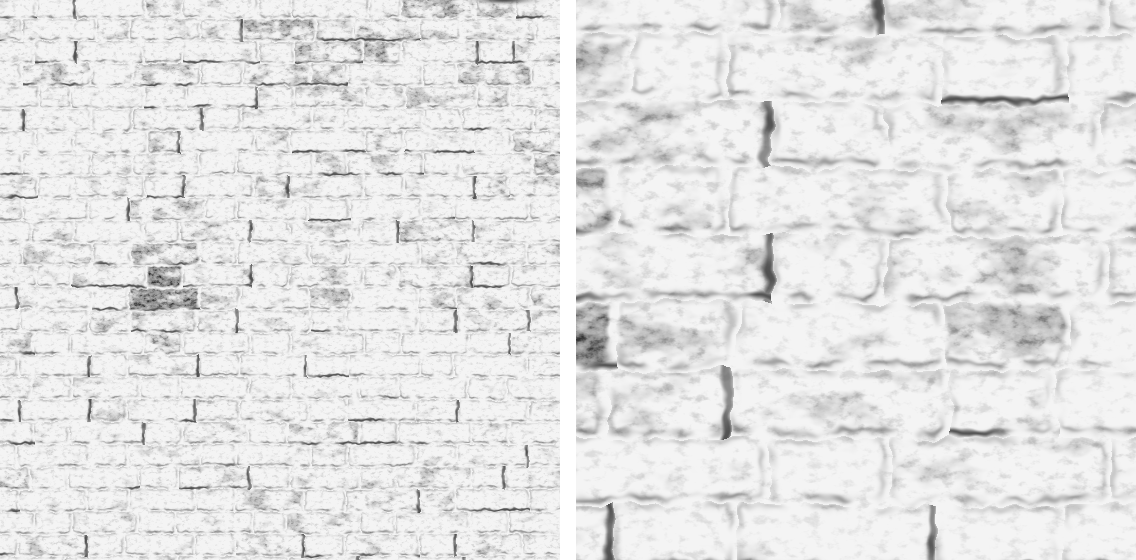
Left: the whole. Right: its middle third, enlarged.
Write a three.js fragment shader that draws this texture.

```glsl
// A whitewashed brick wall: 25 courses of alternating long and short bricks.
// Each brick is a box with noisy edges; per-brick wear, regional soot, grain
// and open joints are layered over it as shades of grey.
varying vec2 vUv;

const float COURSES = 25.0;
const float PERIOD = 4.885;     // one long plus one short brick
const float LONG_BRICK = 3.2;
const float SOFT = 0.05;
const float WHITEWASH = 0.957;
const float GAP_DARK = 0.27;

float hash(vec2 p) {
  vec3 q = fract(vec3(p.xyx) * 0.1031);
  q += dot(q, q.yzx + 33.33);
  return fract((q.x + q.y) * q.z);
}

float cornerSlope(vec2 cell, vec2 offset) {
  float angle = 6.2832 * hash(cell + 57.0);
  return dot(vec2(cos(angle), sin(angle)), offset);
}

float gradientNoise(vec2 p) {
  vec2 i = floor(p), f = fract(p);
  vec2 w = f * f * f * (f * (f * 6.0 - 15.0) + 10.0);
  vec2 e = vec2(1.0, 0.0);
  float low = mix(cornerSlope(i, f), cornerSlope(i + e.xy, f - e.xy), w.x);
  float high = mix(cornerSlope(i + e.yx, f - e.yx), cornerSlope(i + e.xx, f - e.xx), w.x);
  return mix(low, high, w.y);
}

float fbm(vec2 p) {
  float sum = 0.0, amp = 1.0;
  for (int i = 0; i < 4; i++) {
    sum += amp * gradientNoise(p);
    p = mat2(1.6, 1.2, -1.2, 1.6) * p + 11.7;
    amp *= 0.55;
  }
  return sum;
}

float band(float x, float a, float b) {
  return smoothstep(a - SOFT, a + SOFT, x) * (1.0 - smoothstep(b - SOFT, b + SOFT, x));
}

float smudge(vec2 p, vec2 centre, vec2 radius) {
  vec2 q = (p - centre) / radius;
  return exp(-dot(q, q));
}

// Left end of brick k in a course; the bond shifts by half a period.
float brickEnd(float k, float row) {
  float parity = mod(row + step(13.5, row), 2.0);
  float start = 8.27 + 2.55 * parity - 0.012 * row;
  float jitter = 0.3 * (hash(vec2(k + 40.0, row + 9.0)) - 0.5);
  return start + PERIOD * floor(k * 0.5) + LONG_BRICK * mod(k, 2.0) + jitter;
}

// Sooty areas of the wall, sampled at a brick centre.
float soot(vec2 c) {
  float s = 0.95 * smudge(c, vec2(7.9, 13.1), vec2(2.5, 2.0));
  s += 0.35 * smudge(c, vec2(7.3, 7.0), vec2(1.0, 4.5));
  s += 0.45 * smudge(c, vec2(14.6, 12.5), vec2(0.9, 1.6));
  s += 0.50 * smudge(c, vec2(12.5, 1.4), vec2(3.0, 0.8));
  s += 0.32 * smudge(c, vec2(20.5, 3.0), vec2(5.0, 4.0));
  return s + 0.70 * smudge(c, vec2(0.3, 21.6), vec2(1.3, 0.9));
}

void main() {
  // Wall space, y downwards, one unit per course, with wavering edges
  vec2 wall = vec2(vUv.x, 1.0 - vUv.y) * COURSES;
  vec2 p = wall + vec2(0.0, 0.15 + 0.08 * gradientNoise(wall * 0.25));
  p += 0.09 * vec2(gradientNoise(p * 1.9), gradientNoise(p * 1.9 + 31.0));
  p += 0.07 * vec2(gradientNoise(p * 5.0 + 7.0), gradientNoise(p * 5.0 + 53.0));

  // Find the brick
  float row = floor(p.y);
  float u = (p.x - brickEnd(0.0, row)) / PERIOD;
  float k = 2.0 * floor(u) + step(LONG_BRICK / PERIOD, fract(u));
  k -= 1.0 - step(brickEnd(k, row), p.x);
  k += step(brickEnd(k + 1.0, row), p.x);
  vec2 id = vec2(k + 40.0, row + 3.0);
  vec2 lo = vec2(brickEnd(k, row) + 0.05, row + 0.05);
  vec2 hi = vec2(brickEnd(k + 1.0, row) - 0.15, row + 0.87);
  vec2 centre = 0.5 * (lo + hi);

  // Signed distance to the rounded brick
  vec2 q = abs(p - centre) - 0.5 * (hi - lo) + 0.08;
  float d = length(max(q, 0.0)) + min(max(q.x, q.y), 0.0) - 0.08;
  float face = 1.0 - smoothstep(-SOFT, SOFT, d);

  // Stains and grain
  float h = hash(id);
  float wear = 0.5 * h * h + soot(centre) * (0.55 + 0.45 * hash(id + 17.0));
  float patches = fbm(wall * vec2(0.9, 1.5) + 19.0 * h);
  float stain = smoothstep(0.0, 0.75, patches + wear - 0.3);
  float grain = fbm(wall * vec2(4.0, 6.0));
  float speckle = smoothstep(0.0, 0.75, grain);
  float tone = WHITEWASH - face * stain * (0.16 + 0.3 * wear) * (0.8 + 0.5 * grain);
  tone -= speckle * mix(0.10, 0.08 + 0.13 * wear, face);

  // Thin broken outline, heavier under the brick
  float broken = smoothstep(-0.35, 0.4, gradientNoise(wall * 2.3 + 5.0));
  float under = smoothstep(0.0, 0.12, p.y - hi.y + 0.08);
  float line = exp(-pow((d - 0.02) / 0.055, 2.0));
  tone -= line * broken * mix(0.17, 0.36, under);

  // Open joints below and beside some bricks
  float run = smoothstep(-0.15, 0.15, gradientNoise(vec2(wall.x * 0.7, row * 7.3)));
  float below = band(p.y, hi.y + 0.01, hi.y + 0.1) * run * step(0.76, hash(id + 71.0));
  float beside = band(p.x, hi.x + 0.02, hi.x + 0.15) * step(0.85, hash(id + 29.0));
  float brokenTop = smudge(wall, vec2(22.5, 0.0), vec2(1.0, 0.14));
  float gap = max(max(below, beside * (0.65 + 0.35 * broken)), brokenTop);
  tone = mix(tone, GAP_DARK, 0.92 * gap);

  gl_FragColor = vec4(vec3(clamp(tone, 0.2, 0.965)), 1.0);
}
```
